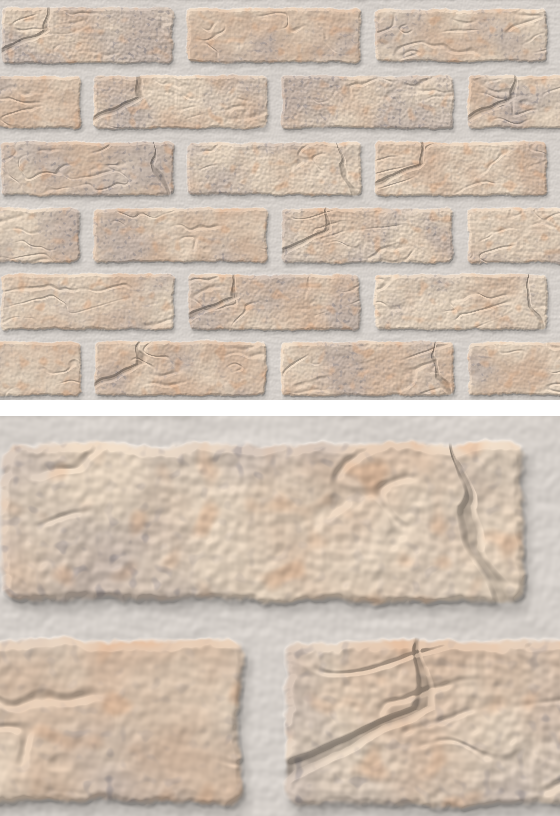
Top, the full canvas; bottom, a detail of the centre.
This texture is drawn by a Shadertoy shader. Its source:

```glsl
// Whitewashed brick wall: six courses of three weathered bricks in running bond.
// A relief built from rounded boxes, gradient noise, wrinkles and cracks is lit
// from the upper left; noise patches stain each brick cream, tan and grey.

vec2 hash2(vec2 p) {
    p = vec2(dot(p, vec2(127.1, 311.7)), dot(p, vec2(269.5, 183.3)));
    return fract(sin(p) * 43758.5);
}

float noise(vec2 p) {
    vec2 i = floor(p), f = fract(p);
    vec2 u = f * f * f * (f * (f * 6.0 - 15.0) + 10.0);
    vec2 o = vec2(0, 1);
    float a = dot(hash2(i) * 2.0 - 1.0, f);
    float b = dot(hash2(i + o.yx) * 2.0 - 1.0, f - o.yx);
    float c = dot(hash2(i + o) * 2.0 - 1.0, f - o);
    float d = dot(hash2(i + 1.0) * 2.0 - 1.0, f - 1.0);
    return mix(mix(a, b, u.x), mix(c, d, u.x), u.y);
}

float fbm(vec2 p) {
    float sum = 0.0, amp = 1.0;
    for (int i = 0; i < 4; i++) {
        sum += amp * noise(p);
        p = mat2(1.6, 1.2, -1.2, 1.6) * p + 5.3;
        amp *= 0.5;
    }
    return sum;
}

// Width of one brick plus its joint; a course is one unit high
float cellWidth() { return 2.0 * iResolution.x / iResolution.y; }

// xy: position from the brick centre, zw: brick index
vec4 brickCell(vec2 p) {
    float row = floor(p.y);
    float x = p.x / cellWidth() + 0.5 * mod(row + 1.0, 2.0);
    return vec4((fract(x) - 0.5) * cellWidth(), fract(p.y) - 0.5, floor(x), row);
}

// Signed distance to the ragged outline of the brick
float brickEdge(vec2 p) {
    vec4 cell = brickCell(p);
    vec2 size = vec2(0.5 * cellWidth() - 0.1, 0.415) - 0.025 * hash2(cell.zw + 3.0);
    vec2 q = abs(cell.xy) - size + 0.07;
    float d = length(max(q, 0.0)) + min(max(q.x, q.y), 0.0) - 0.07;
    return d + 0.045 * noise(p * 3.0) + 0.025 * noise(p * 11.0) + 0.012 * noise(p * 27.0);
}

// Curved split near one end of some bricks
float crack(vec2 p, vec4 cell) {
    float pick = hash2(cell.zw + 8.0).x;
    if (pick > 0.36 && pick < 0.8) return 0.0;
    bool leftEnd = pick < 0.5;
    float x = leftEnd ? cell.x : -cell.x;
    float bend = leftEnd ? 2.2 : 0.5;
    float curve = (leftEnd ? -0.6 : -1.0) - bend * max(0.0, 0.08 - cell.y);
    float d = abs(x - curve + 0.14 * noise(p * 4.0)) / sqrt(1.0 + bend * bend);
    float width = 0.045 * (1.0 - smoothstep(-0.3, 0.4, cell.y)) + 0.012;
    return 1.0 - smoothstep(0.3 * width, width, d);
}

float relief(vec2 p) {
    vec4 cell = brickCell(p);
    vec2 s = p + cell.zw * 13.0;
    float rough = hash2(cell.zw).x;

    // Pitted face with slanted, flaking wrinkles
    float face = 0.05 * fbm(s * 2.5) + mix(0.012, 0.028, rough) * noise(s * 21.0);
    face += 0.016 * noise(s * 11.0);
    vec2 grain = vec2(s.x * 1.5 - s.y * 1.2, s.y * 3.6) + 0.7 * noise(s * 3.0);
    float wrinkle = 1.0 - smoothstep(0.0, 0.09, abs(noise(grain)));
    face -= 0.045 * wrinkle * smoothstep(-0.1, 0.25, noise(s * 1.4 + 4.0));
    face -= 0.08 * crack(p, cell);

    float mortar = 0.012 * noise(p * vec2(5.0, 14.0)) + 0.007 * noise(p * 24.0);
    float inside = 1.0 - smoothstep(-0.04, 0.02, brickEdge(p));
    return mix(mortar, 0.075 + face, inside);
}

void mainImage(out vec4 fragColor, in vec2 fragCoord) {
    float pixel = 6.0 / iResolution.y;
    vec2 p = fragCoord * pixel + vec2(0.09, 0.03);
    vec4 cell = brickCell(p);
    vec2 s = p + cell.zw * 13.0;
    vec2 tone = hash2(cell.zw + 21.0);

    // Brick stains: tan clouds, grey weathering, dark grit and warm flecks
    vec3 brick = mix(vec3(0.855, 0.79, 0.715), vec3(0.80, 0.70, 0.615),
                     smoothstep(-0.3, 0.5, fbm(s * 1.3) + 0.4 * tone.x - 0.15));
    float weather = smoothstep(-0.15, 0.5, fbm(s * 1.1 + 40.0) + 0.6 * tone.y - 0.3);
    brick = mix(brick, vec3(0.72, 0.67, 0.64), 0.75 * weather);
    float grit = smoothstep(0.08, 0.4, noise(s * 17.0 + 9.0));
    brick = mix(brick, vec3(0.58, 0.55, 0.55), grit * (0.15 + 0.5 * weather));
    brick = mix(brick, vec3(0.82, 0.65, 0.52), 0.45 * smoothstep(0.1, 0.45, noise(s * 6.0)));
    brick *= 1.0 - 0.14 * crack(p, cell);

    // Pale mortar with a soft shadow below and to the right of each brick
    vec3 mortar = vec3(0.835, 0.812, 0.79) + 0.025 * fbm(p * vec2(2.0, 5.0));
    float shade = 1.0 - smoothstep(-0.04, 0.05, brickEdge(p + vec2(-0.03, 0.055)));
    mortar *= 1.0 - 0.16 * shade;

    float soft = max(0.015, pixel);
    vec3 color = mix(mortar, brick, 1.0 - smoothstep(-soft, soft, brickEdge(p)));

    // Slope of the relief toward the light
    float slope = (relief(p) - relief(p + 0.02 * vec2(-0.5, 0.86))) / 0.02;
    color *= 1.0 + 0.17 * clamp(slope, -1.4, 0.7);
    fragColor = vec4(clamp(color, 0.0, 1.0), 1.0);
}
```
